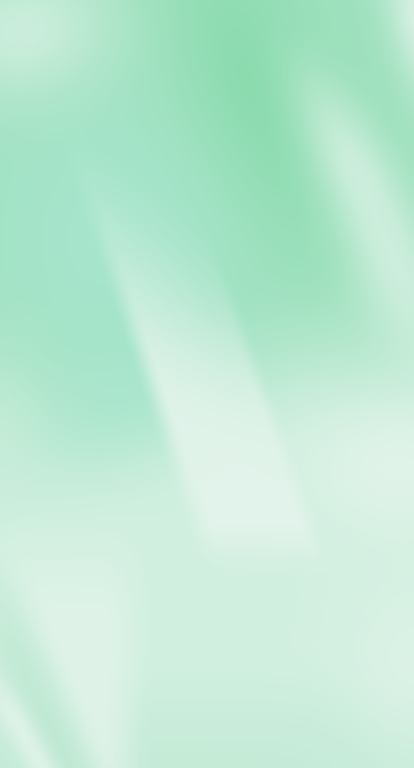
Reproduce this background procedurally as a WebGL 1 fragment shader.

```glsl
precision highp float;
// Soft mint gradient with pale diagonal light beams and blurred glows.

uniform vec2 u_resolution;

// Elliptical Gaussian glow; angle turns its long axis counterclockwise.
float glow(vec2 p, vec2 center, vec2 radius, float angle) {
  float c = cos(angle), s = sin(angle);
  vec2 d = p - center;
  vec2 q = vec2(c * d.x + s * d.y, c * d.y - s * d.x) / radius;
  return exp(-dot(q, q));
}

// Slanted band with soft sides, measured from its left edge.
float band(float x, float width, float softLeft, float softRight) {
  return smoothstep(-softLeft, softLeft, x)
       * (1.0 - smoothstep(width - softRight, width + softRight, x));
}

void main() {
  // Height is one unit; the horizontal span keeps the layout's proportions.
  vec2 p = gl_FragCoord.xy / u_resolution * vec2(0.539, 1.0);

  vec3 leaf = vec3(0.54, 0.855, 0.68);
  vec3 mint = vec3(0.62, 0.88, 0.745);
  vec3 aqua = vec3(0.655, 0.897, 0.805);
  vec3 pale = vec3(0.82, 0.938, 0.875);
  vec3 milk = vec3(0.885, 0.953, 0.918);

  // Green sky melting into a pale floor, its border rising to the right.
  float wave = 0.012 * sin(p.x * 12.0 + 1.0) + 0.006 * sin(p.x * 23.0 - p.y * 9.0);
  float level = p.y + wave - 0.27 * (p.x - 0.27);
  vec3 color = mix(pale, mint, smoothstep(0.36, 0.63, level));
  color = mix(color, vec3(0.76, 0.918, 0.837), 0.8 * (1.0 - smoothstep(0.0, 0.16, p.y)));

  // Green and aqua depths.
  color = mix(color, aqua, 0.9 * glow(p, vec2(0.14, 0.69), vec2(0.17, 0.2), 0.3));
  color = mix(color, aqua, 0.6 * glow(p, vec2(0.15, 0.49), vec2(0.1, 0.08), 0.3));
  color = mix(color, leaf, 0.95 * glow(p, vec2(0.34, 0.88), vec2(0.09, 0.22), 0.45));

  // Pale glows along the borders.
  color = mix(color, pale, 0.85 * glow(p, vec2(0.03, 0.96), vec2(0.12, 0.09), 0.2));
  color = mix(color, pale, 0.6 * glow(p, vec2(-0.01, 0.44), vec2(0.08, 0.12), 0.0));
  color = mix(color, milk, 0.9 * glow(p, vec2(0.52, 0.39), vec2(0.12, 0.085), 0.0));
  color = mix(color, milk, 0.6 * glow(p, vec2(0.54, 0.13), vec2(0.09, 0.13), 0.0));
  color = mix(color, milk, 0.9 * glow(p, vec2(0.555, 0.97), vec2(0.045, 0.12), 0.25));

  // Curved streak on the upper right.
  float drop = 0.95 - p.y;
  float streakX = p.x - 0.385 - 0.48 * drop + 0.12 * drop * drop;
  float streak = exp(-pow(streakX / (0.045 + 0.06 * max(drop, 0.0)), 2.0));
  streak *= smoothstep(-0.04, 0.18, drop) * (1.0 - smoothstep(0.3, 0.55, drop));
  color = mix(color, pale, 0.9 * streak);

  // Central beam, brightening downward from its slanted top.
  float fall = 0.818 - p.y;
  float beamX = p.x - 0.091 - 0.335 * fall;
  float beam = band(beamX, 0.137 + 0.015 * fall, 0.018, 0.014);
  beam *= smoothstep(-0.04, 0.36, fall - 0.9 * beamX) * smoothstep(0.25, 0.32, p.y);
  color = mix(color, milk, 0.95 * beam);

  // Lower left: a broad glow beside a green gap and a narrow streak.
  float cornerX = p.x + 0.4 * p.y;
  float gap = band(cornerX - 0.05, 0.06, 0.035, 0.035) * (1.0 - smoothstep(0.12, 0.32, p.y));
  float broad = smoothstep(0.085, 0.155, cornerX) * (1.0 - smoothstep(0.13, 0.2, p.x));
  broad *= 1.0 - smoothstep(0.18, 0.34, p.y);
  color = mix(color, milk, 0.85 * broad);
  color = mix(color, vec3(0.73, 0.905, 0.815), 0.7 * gap);
  float thin = exp(-pow((p.x + 0.56 * p.y - 0.055) / 0.022, 2.0));
  color = mix(color, milk, 0.85 * thin * (1.0 - smoothstep(0.06, 0.16, p.y)));

  gl_FragColor = vec4(color, 1.0);
}
```
